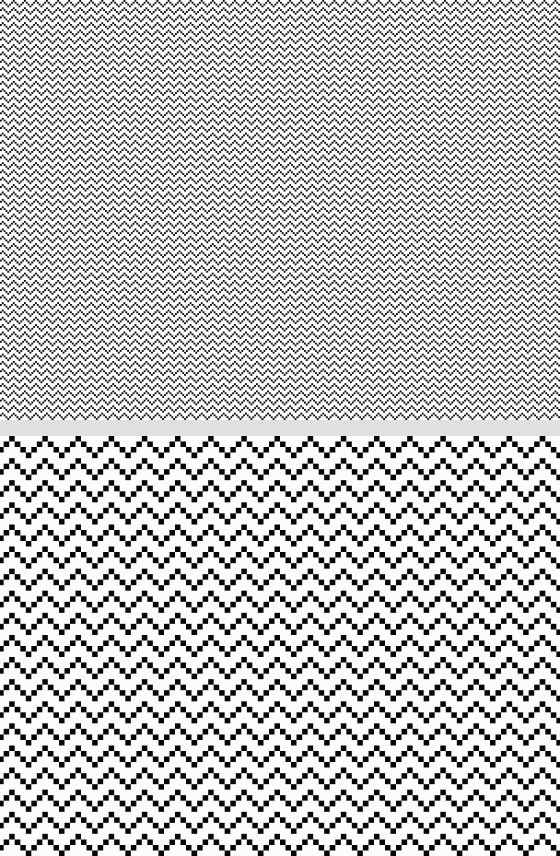
Top: the whole. Bottom: its middle third, enlarged.
A WebGL 1 fragment shader for this pattern:

```glsl
precision highp float;
// Fine black zigzag stripes stepped out of small square cells on white paper.
// Each column of cells holds one inked square per stripe, shifted by a
// triangle wave; every pixel averages a grid of samples for soft edges.

uniform vec2 u_resolution;

#define STRIPES 57.0        // zigzag lines down the canvas
#define STRIPE_CELLS 4.0    // cells from one line to the next
#define WAVE_CELLS 6.0      // cells from one peak to the next
#define PEAK_COLUMN 1.0     // column of the first peak
#define PEAK_ROW 0.0        // row of the first peak, from the top
#define INK vec3(0.02)
#define PAPER vec3(0.99)
#define SAMPLES 6           // samples per pixel along each axis

// Rows that the line drops below its peak in a given column.
float zigzagDrop(float column) {
  float halfWave = 0.5 * WAVE_CELLS;
  return halfWave - abs(mod(column - PEAK_COLUMN, WAVE_CELLS) - halfWave);
}

// 1 inside an inked cell, 0 on bare paper.
float inkAt(vec2 cellPosition) {
  vec2 cell = floor(cellPosition);
  float row = cell.y - PEAK_ROW - zigzagDrop(cell.x);
  return 1.0 - step(0.5, mod(row + 0.25, STRIPE_CELLS) - 0.25);
}

void main() {
  float cellsPerPixel = STRIPES * STRIPE_CELLS / u_resolution.y;
  vec2 corner = gl_FragCoord.xy - 0.5;

  // Average the ink over the area of the pixel.
  float coverage = 0.0;
  for (int j = 0; j < SAMPLES; j++) {
    for (int i = 0; i < SAMPLES; i++) {
      vec2 offset = (vec2(float(i), float(j)) + 0.5) / float(SAMPLES);
      vec2 point = corner + offset;
      point.y = u_resolution.y - point.y;
      coverage += inkAt(point * cellsPerPixel);
    }
  }
  coverage /= float(SAMPLES * SAMPLES);

  gl_FragColor = vec4(mix(PAPER, INK, coverage), 1.0);
}
```
